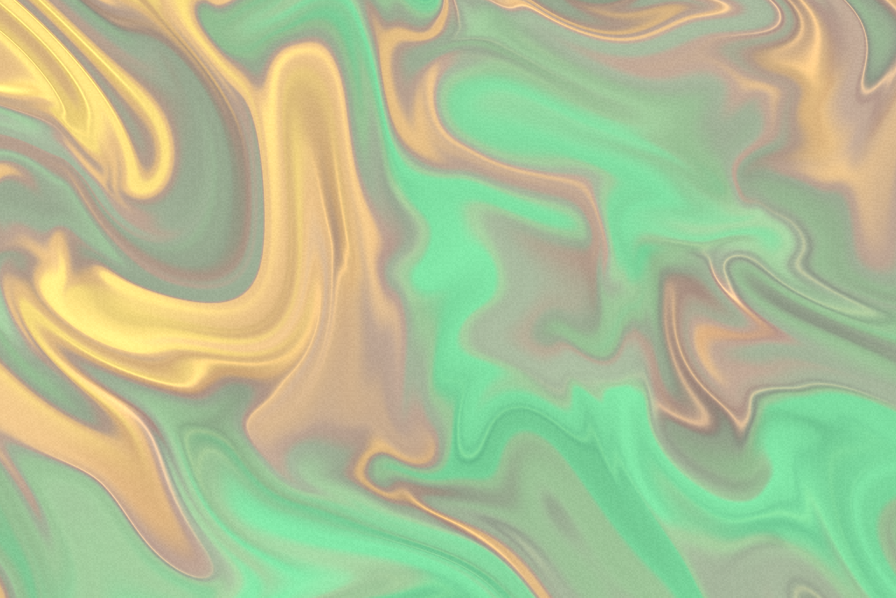
This background is drawn by a Shadertoy shader. Its source:

```glsl
const float TAU = 6.2831853;

float hash(vec2 cell) {
    return fract(sin(dot(cell, vec2(127.1, 311.7))) * 43758.5453);
}

vec2 randomDirection(vec2 cell) {
    float angle = TAU * hash(cell);
    return vec2(cos(angle), sin(angle));
}

// Gradient noise with quintic blending
float noise(vec2 p) {
    vec2 i = floor(p), f = p - i;
    vec2 u = f * f * f * (f * (f * 6.0 - 15.0) + 10.0);
    vec2 e = vec2(1.0, 0.0);
    float a = dot(randomDirection(i), f);
    float b = dot(randomDirection(i + e.xy), f - e.xy);
    float c = dot(randomDirection(i + e.yx), f - e.yx);
    float d = dot(randomDirection(i + e.xx), f - e.xx);
    return mix(mix(a, b, u.x), mix(c, d, u.x), u.y);
}

// Divergence-free direction around the noise hills
vec2 curl(vec2 p) {
    vec2 e = vec2(0.02, 0.0);
    float dx = noise(p + e.xy) - noise(p - e.xy);
    float dy = noise(p + e.yx) - noise(p - e.yx);
    return vec2(dy, -dx) / (2.0 * e.x);
}

// Folds the plane with progressively finer swirls
vec2 foldedFlow(vec2 p, float strength) {
    float frequency = 1.5;
    for (int i = 0; i < 5; i++) {
        p += strength / frequency * curl(p * frequency + float(i) * 17.3);
        frequency *= 1.32;
    }
    return p;
}

float glow(vec2 p, vec2 center, float radius) {
    vec2 d = (p - center) / radius;
    return exp(-dot(d, d));
}

// Triangle wave with rounded tips, from -1 to 1
float roundedTriangle(float phase) {
    return asin(0.96 * sin(phase)) / asin(0.96);
}

// Narrow line on each crest of a sine wave
float crest(float phase, float sharpness) {
    return exp(-sharpness * (1.0 - sin(phase)));
}

// Mint, sage, mauve, apricot and yellow in order of warmth
vec3 pearlPalette(float t) {
    vec3 color = vec3(0.50, 0.88, 0.64);
    color = mix(color, vec3(0.63, 0.79, 0.61), smoothstep(0.03, 0.26, t));
    color = mix(color, vec3(0.63, 0.69, 0.59), smoothstep(0.26, 0.49, t));
    color = mix(color, vec3(0.72, 0.63, 0.56), smoothstep(0.49, 0.65, t));
    color = mix(color, vec3(0.90, 0.75, 0.53), smoothstep(0.65, 0.80, t));
    return mix(color, vec3(1.0, 0.89, 0.52), smoothstep(0.80, 0.97, t));
}

vec3 liquidFoil(vec2 p, float aspect) {
    // Stretch along the falling diagonal
    vec2 along = normalize(vec2(0.70, -0.71));
    vec2 across = vec2(-along.y, along.x);
    vec2 sheet = vec2(dot(p, along) * 0.85, dot(p, across) * 1.3) + 4.7;
    vec2 q = foldedFlow(sheet, 0.24);

    // Warm upper left, cool lower right
    float warmth = 0.38 * glow(p, vec2(0.0, 0.88), 0.45)
                 + 0.16 * glow(p, vec2(0.1, 0.3), 0.35)
                 - 0.34 * glow(p, vec2(aspect - 0.05, 0.2), 0.27) - 0.06;

    // Broad bands with finer streaks inside
    float phase = 8.5 * noise(q * 1.5) + 4.0 * q.y;
    float streak = noise(q * vec2(3.0, 7.0) + 31.0);
    float finePhase = 2.0 * phase + 5.0 * streak;
    float tone = 0.46 + 0.33 * roundedTriangle(phase) + warmth
               + 0.36 * noise(q * 1.6 + 9.0) + 0.24 * streak
               + 0.09 * sin(finePhase);
    vec3 color = pearlPalette(clamp(tone, 0.0, 1.0));

    // Metallic ridge light with shaded flanks
    float patches = smoothstep(-0.15, 0.35, noise(sheet * 2.4 + 53.0));
    float warmSide = smoothstep(0.35, 0.75, tone);
    float ridge = crest(finePhase, 22.0) * mix(0.3, 1.0, warmSide);
    float flank = crest(finePhase + 0.9, 9.0) + 0.6 * crest(finePhase - 1.0, 12.0);
    color += patches * ridge * vec3(0.22, 0.16, 0.07);
    color -= patches * flank * vec3(0.06, 0.08, 0.05);
    return color * (1.0 + 0.16 * streak);
}

void mainImage(out vec4 fragColor, in vec2 fragCoord) {
    float aspect = iResolution.x / iResolution.y;
    vec3 color = vec3(0.0);

    // Four samples per pixel
    for (int i = 0; i < 4; i++) {
        vec2 offset = vec2(i % 2, i / 2) * 0.5 - 0.25;
        color += 0.25 * liquidFoil((fragCoord + offset) / iResolution.y, aspect);
    }

    // Fine film grain
    float grain = hash(floor(fragCoord / iResolution.y * 342.0)) - 0.5;
    fragColor = vec4(clamp(color + 0.03 * grain, 0.0, 1.0), 1.0);
}
```
